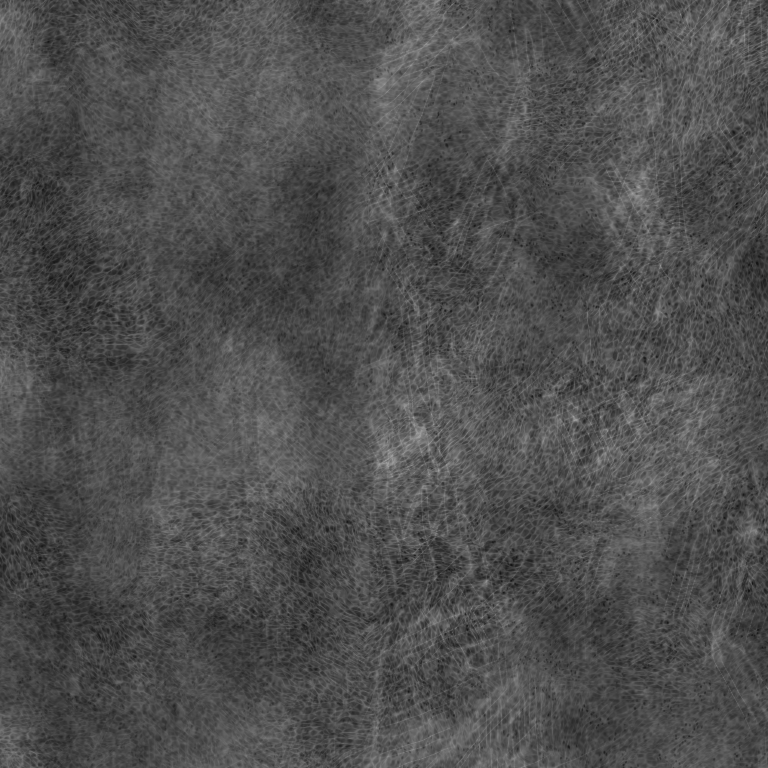
A Shadertoy shader for this texture:

```glsl
#define BASE_GREY 0.282
#define PATCH_CONTRAST 0.23
#define GRAIN_CONTRAST 0.135
#define PORE_CONTRAST 0.10
#define SCRATCH_LIGHT 0.10
#define PIT_DARKNESS 0.10
#define CREASE_SCALE vec2(92.0, 185.0)
#define FIBRE_SCALE vec2(42.0, 200.0)
#define HIDE_HEIGHT 0.465
#define SEAM_X 0.48
#define DIRECTIONS 5
#define PI 3.14159265

vec2 hash22(vec2 p) {
    vec3 q = fract(p.xyx * vec3(0.1031, 0.1030, 0.0973));
    q += dot(q, q.yzx + 33.33);
    return fract((q.xx + q.yz) * q.zy);
}

float noise(vec2 p) {
    vec2 cell = floor(p), f = fract(p);
    f = f * f * (3.0 - 2.0 * f);
    float low = mix(hash22(cell).x, hash22(cell + vec2(1, 0)).x, f.x);
    float high = mix(hash22(cell + vec2(0, 1)).x, hash22(cell + vec2(1, 1)).x, f.x);
    return mix(low, high, f.y);
}

float ridge(vec2 p) {
    return 1.0 - abs(2.0 * noise(p) - 1.0);
}

float fbm(vec2 p) {
    float sum = 0.0, gain = 0.5;
    for (int i = 0; i < 5; i++) {
        sum += gain * noise(p);
        p = mat2(0.8, 0.6, -0.6, 0.8) * p * 2.03 + 11.7;
        gain *= 0.58;
    }
    return sum / 1.11;
}

// Distances to the nearest and second nearest scattered point
vec2 cellDistances(vec2 p) {
    vec2 cell = floor(p), f = fract(p), nearest = vec2(8.0);
    for (int y = -1; y <= 1; y++)
    for (int x = -1; x <= 1; x++) {
        vec2 offset = vec2(x, y);
        float d = length(offset + hash22(cell + offset) - f);
        nearest = d < nearest.x ? vec2(d, nearest.x) : vec2(nearest.x, min(nearest.y, d));
    }
    return nearest;
}

vec2 rotate(vec2 p, float angle) {
    float c = cos(angle), s = sin(angle);
    return vec2(c * p.x + s * p.y, c * p.y - s * p.x);
}

// Worn and dark patches, repeating softly from one hide to the next
float patches(vec2 p, float side) {
    float row = fract((0.98 - p.y) / HIDE_HEIGHT);
    vec2 scale = vec2(12.0, 8.5);
    vec2 here = vec2(p.x, row * HIDE_HEIGHT) * scale + 40.0 + 23.0 * step(0.5, side);
    vec2 next = here - vec2(0.0, HIDE_HEIGHT * scale.y);
    float tone = mix(fbm(here), fbm(next), smoothstep(0.86, 1.0, row)) - 0.5;
    float drift = 0.024 * cos(2.0 * PI * (row - 0.17));
    float seamFade = mix(0.4, 1.0, smoothstep(0.0, 0.03, abs(p.x - SEAM_X)));
    float seamGlow = 0.02 * side * exp(-12.0 * abs(p.x - SEAM_X));
    return tone * PATCH_CONTRAST * seamFade + drift + seamGlow;
}

// Broken net of fine creases and fibres, its direction wandering over the hide
float creases(vec2 p, float side) {
    float mainAngle = mix(0.05, 1.15, side) + 2.6 * (noise(p * 7.0 + 3.0) - 0.5);
    float sum = 0.0, power = 0.0;
    for (int i = 0; i < DIRECTIONS; i++) {
        float id = float(i), angle = id * PI / float(DIRECTIONS);
        float weight = exp(1.9 * cos(2.0 * (angle - mainAngle)));
        weight *= 0.08 + smoothstep(0.2, 0.8, noise(p * 19.0 + id * 17.0));
        vec2 q = rotate(p, angle) + 4.0 + id;
        vec2 d = cellDistances(q * CREASE_SCALE);
        float net = 0.55 - smoothstep(0.0, 0.5, d.y - d.x);
        float fibre = pow(ridge(q * FIBRE_SCALE), 2.0) - 0.48;
        sum += weight * mix(net, fibre, 0.5);
        power += weight * weight;
    }
    return sum / sqrt(power);
}

// Long pale scratches crossing each other, stronger on the right side
float scratches(vec2 p, float side) {
    float sum = 0.0;
    for (int i = 0; i < 5; i++) {
        float id = float(i);
        vec2 q = rotate(p, 0.4 + 0.42 * id) + 5.0 + id;
        float zone = smoothstep(0.5, 0.85, noise(q * vec2(8.0, 17.0) + id * 29.0));
        sum += pow(ridge(q * vec2(14.0, 135.0)), 6.0) * zone;
    }
    return sum * mix(0.4, 1.0, side);
}

void mainImage(out vec4 fragColor, in vec2 fragCoord) {
    vec2 p = fragCoord / iResolution.xy;
    float side = smoothstep(SEAM_X - 0.02, SEAM_X + 0.02, p.x);

    // Bend the creases
    vec2 bend = vec2(noise(p * 9.0 + 7.0), noise(p * 9.0 + 61.0)) - 0.5;
    vec2 ripple = vec2(noise(p * 60.0 + 5.0), noise(p * 60.0 + 83.0)) - 0.5;
    vec2 bent = p + 0.02 * bend + 0.005 * ripple;

    float grey = BASE_GREY + patches(p, side);
    float relief = mix(0.6, 1.25, smoothstep(0.3, 0.7, noise(p * 7.0 + 91.0)));
    grey += GRAIN_CONTRAST * relief * creases(bent, side);
    grey += PORE_CONTRAST * (noise(p * 250.0) - 0.5);
    grey += SCRATCH_LIGHT * scratches(p + 0.012 * bend + 0.002 * ripple, side);

    // Scattered dark pits
    float pit = 1.0 - smoothstep(0.05, 0.32, cellDistances(bent * vec2(150.0, 115.0)).x);
    float pitZone = smoothstep(0.5, 0.8, noise(p * 75.0 + 19.0));
    grey -= PIT_DARKNESS * pit * pitZone * mix(0.6, 1.0, side);

    // Few rubbed spots with upright streaks
    float rub = smoothstep(0.82, 0.95, noise(p * vec2(30.0, 20.0) + 33.0));
    grey += 0.06 * rub * smoothstep(0.3, 0.7, noise(p * vec2(130.0, 45.0)));

    fragColor = vec4(vec3(clamp(grey, 0.08, 0.62)), 1.0);
}
```
